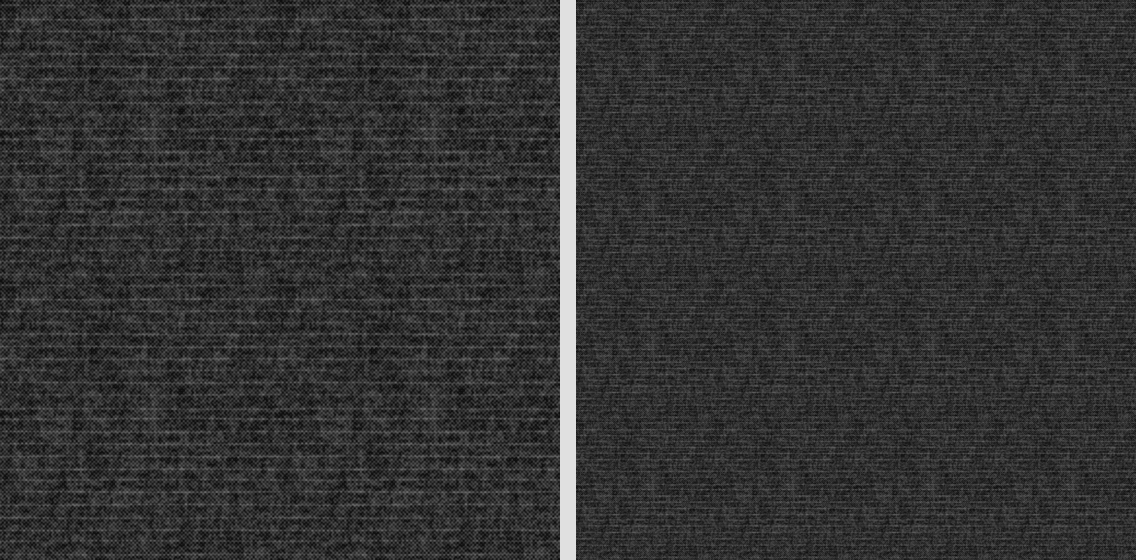
Left, the tile; right, the same tile 2 across and 2 down.
Write a Shadertoy shader that draws this texture.

```glsl
// Charcoal woven cloth: a swatch repeated 2 by 2, each a fine checker weave
// of 72 by 69 stitches with 23 pale weft lines, short warp streaks,
// faint layered-sine patches and a few slanted slubs. All noise wraps.

const float TAU = 6.2831853;

float hash(vec2 p) {
    vec3 q = fract(p.xyx * vec3(0.1031, 0.1030, 0.0973));
    q += dot(q, q.yzx + 33.33);
    return fract((q.x + q.y) * q.z);
}

// Value noise centred on zero; t spans 0..1 and wraps after "cells" cells.
float wrapNoise(vec2 t, vec2 cells, float seed) {
    vec2 p = t * cells;
    vec2 a = mod(floor(p), cells);
    vec2 b = mod(a + 1.0, cells);
    vec2 f = smoothstep(0.0, 1.0, fract(p));
    float low = mix(hash(a + seed), hash(vec2(b.x, a.y) + seed), f.x);
    float high = mix(hash(vec2(a.x, b.y) + seed), hash(b + seed), f.x);
    return mix(low, high, f.y) - 0.5;
}

// Pale weft lines, slightly uneven in height, strength and along their length.
float weftLines(vec2 t) {
    float y = t.y * 23.0;
    float row = mod(floor(y), 23.0);
    float centre = 0.5 + 0.2 * (hash(vec2(row, 7.0)) - 0.5);
    float bend = 0.03 * sin(TAU * (t.x + hash(vec2(row, 3.0))));
    float d = (fract(y) - centre - bend) / 23.0;
    float strength = 0.6 + 0.4 * hash(vec2(row, 19.0));
    float wear = 0.9 + 0.8 * wrapNoise(t, vec2(72.0, 23.0), 61.0);
    return strength * wear * exp(-d * d / 0.000015);
}

// Short slanted strokes where the yarn thickens.
float slubs(vec2 t) {
    float sum = 0.0;
    for (int i = 0; i < 7; i++) {
        float k = float(i);
        vec2 centre = vec2(0.05 + 0.25 * k, 0.55 + 0.21 * mod(k, 2.0));
        centre.y -= 0.43 * step(3.5, k);
        vec2 d = fract(t - centre + 0.5) - 0.5;
        float along = dot(d, vec2(0.75, 0.66));
        float across = dot(d, vec2(-0.66, 0.75)) + 4.0 * along * along;
        sum += exp(-along * along / 0.002 - across * across / 0.00005);
    }
    return sum;
}

void mainImage(out vec4 fragColor, in vec2 fragCoord) {
    vec2 t = fract(fragCoord / iResolution.xy * 2.0);

    // Over-and-under weave with uneven threads
    float weave = sin(TAU * 72.0 * t.x) * sin(TAU * 69.0 * t.y);
    float grain = wrapNoise(t, vec2(128.0, 115.0), 11.0);
    float tone = 0.172 + 0.08 * weave + 0.17 * grain;

    // Long threads: warp streaks, then weft bands
    tone += 0.035 * wrapNoise(t, vec2(48.0, 8.0), 23.0);
    tone += 0.065 * wrapNoise(t, vec2(96.0, 14.0), 37.0);
    tone += 0.09 * wrapNoise(t, vec2(18.0, 92.0), 41.0);

    // Soft light and dark patches
    vec2 a = TAU * t;
    tone += 0.003 * sin(2.0 * a.x + 1.3 * sin(a.y) + 0.6);
    tone += 0.003 * sin(3.0 * a.y - a.x + 1.5 * sin(2.0 * a.x));

    // Pale lines and slubs lie on top
    tone += 0.14 * weftLines(t) + 0.03 * slubs(t);

    fragColor = vec4(vec3(clamp(tone, 0.06, 0.42)), 1.0);
}
```
